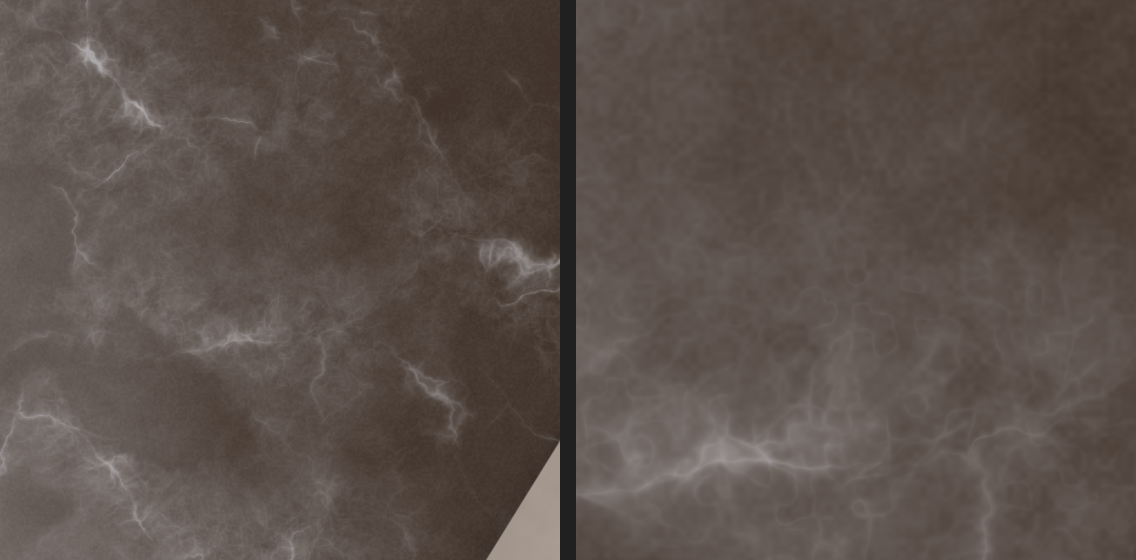
Left: the whole. Right: its middle third, enlarged.
Write a WebGL 2 fragment shader that draws this texture.

```glsl
#version 300 es
precision highp float;
// Dark brown-grey marble slab with misty clouds, pale broken veins and a beige cut corner.

#define DARK_STONE vec3(0.280, 0.230, 0.200)
#define PALE_STONE vec3(0.510, 0.480, 0.470)
#define PAPER vec3(0.640, 0.590, 0.555)
#define CLOUD_CONTRAST 0.80
#define PATCH_SCALE 3.4
#define NET_SCALE 3.6
#define NET_STRENGTH 0.52
#define FLARE_GRID 3
#define FLARE_STRENGTH 1.35
#define VEIN_ANGLE -0.45
#define GRAIN 0.12
#define SEED 17.0

uniform vec2 u_resolution;
out vec4 fragColor;

float hash(vec2 p) {
  vec3 q = fract(vec3(p.xyx) * 0.1031 + SEED * 0.0137);
  q += dot(q, q.yzx + 33.33);
  return fract((q.x + q.y) * q.z);
}

vec2 hash2(vec2 p) { return vec2(hash(p), hash(p + 57.3)); }

float noise(vec2 p) {
  vec2 i = floor(p), f = fract(p);
  f = f * f * (3.0 - 2.0 * f);
  return mix(mix(hash(i), hash(i + vec2(1, 0)), f.x),
             mix(hash(i + vec2(0, 1)), hash(i + vec2(1, 1)), f.x), f.y);
}

mat2 rotation(float a) { return mat2(cos(a), -sin(a), sin(a), cos(a)); }

float fbm(vec2 p) {
  float sum = 0.0, amp = 0.5;
  for (int i = 0; i < 5; i++) {
    sum += amp * noise(p);
    p = rotation(0.6) * p * 2.03 + 11.7;
    amp *= 0.5;
  }
  return sum;
}

// Jagged displacement that makes straight lines ragged
vec2 crumple(vec2 p) {
  vec2 q = p * 7.0, shift = vec2(0.0);
  float amp = 0.06;
  for (int i = 0; i < 5; i++) {
    shift += amp * (vec2(noise(q), noise(q + 31.4)) - 0.5);
    q = rotation(0.8) * q * 2.1 + 5.3;
    amp *= 0.54;
  }
  return p + shift;
}

// Thin bright curves where the noise crosses its middle value
float filament(vec2 p) { return pow(1.0 - abs(2.0 * noise(p) - 1.0), 4.0); }

// Approximate distance to the borders of an irregular cell net
float netDistance(vec2 p) {
  vec2 base = floor(p), two = vec2(9.0);
  for (int k = 0; k < 9; k++) {
    vec2 c = base + vec2(k % 3 - 1, k / 3 - 1);
    float r = length(c + hash2(c) - p);
    two = r < two.x ? vec2(r, two.x) : vec2(two.x, min(two.y, r));
  }
  return 0.5 * (two.y - two.x);
}

// Scattered milky streaks, each with a broken core, a lacy fringe and fading tails
float flares(vec2 p, float lace, float clump) {
  float glow = 0.0;
  for (int k = 0; k < FLARE_GRID * FLARE_GRID; k++) {
    vec2 cell = vec2(k % FLARE_GRID, k / FLARE_GRID);
    vec2 rnd = hash2(cell + 5.0), shape = hash2(cell + 23.0);
    vec2 centre = (cell + mix(vec2(0.15), vec2(0.85), rnd)) / float(FLARE_GRID);
    vec2 q = rotation(VEIN_ANGLE + (shape.x - 0.5) * 1.4) * (p - centre);
    float reach = abs(q.x) / mix(0.09, 0.19, shape.y), off = abs(q.y);
    float along = 1.0 - smoothstep(0.25, 1.0, reach);
    float milk = along * exp(-off * off / 7.5e-4) * clump * (0.18 + 0.82 * lace);
    float core = along * exp(-off / 0.004) * (0.2 + 0.8 * clump);
    float tail = exp(-off / 0.0025) * (1.0 - smoothstep(0.4, 2.2, reach)) * (0.3 + 0.7 * clump);
    glow += mix(0.25, 1.2, hash(cell + 71.0)) * (0.8 * milk + 0.55 * core + 0.2 * tail);
  }
  return glow;
}

void main() {
  vec2 p = gl_FragCoord.xy / u_resolution;
  vec2 bent = crumple(p), soft = mix(p, bent, 0.5);

  // Light falling off from the lower left, then clouds and dark patches
  float tone = 0.62 - 0.62 * p.x + (1.0 - p.x) * (0.26 - 0.42 * p.y);
  float cloud = fbm(soft * 5.0 + 3.0);
  tone += CLOUD_CONTRAST * (cloud - 0.485);
  float hollow = smoothstep(0.51, 0.60, fbm(bent * PATCH_SCALE + 40.0));
  tone = mix(tone, -0.05, hollow * mix(0.18, 0.85, p.x));

  // Wispy veil of fine fibres
  float wisps = filament(rotation(0.7) * soft * vec2(28.0, 50.0)) + filament(soft * 85.0);
  float veil = 0.10 * (wisps - 0.55) + 0.42 * (fbm(soft * 28.0) - 0.485);
  tone += (1.0 - 0.75 * hollow) * veil * (0.5 + smoothstep(0.35, 0.65, cloud));

  // Faint broken vein net and bright lacy flares
  float d = netDistance(bent * NET_SCALE) / NET_SCALE;
  float clump = smoothstep(0.3, 0.7, noise(soft * 19.0 + 8.0));
  float shown = smoothstep(0.42, 0.7, noise(p * 5.0 + 70.0)) * (0.25 + 0.75 * clump);
  tone += NET_STRENGTH * shown * (exp(-d / 0.0025) + 0.25 * exp(-d / 0.015));
  float lace = exp(-netDistance(bent * 24.0) / 0.09);
  tone += 1.5 * (1.0 - exp(-FLARE_STRENGTH * flares(bent, lace, clump)));
  tone += GRAIN * (noise(p * 250.0) - 0.5);
  vec3 colour = mix(DARK_STONE, PALE_STONE, clamp(tone, -0.10, 1.7));

  // Beige corner beyond the straight cut edge
  float cut = dot(p - vec2(0.868, 0.0), vec2(0.850, -0.527));
  colour *= 1.0 - 0.15 * exp(-abs(cut) / 0.03);
  vec3 paper = PAPER * (0.97 + 0.06 * fbm(p * 30.0) + 0.3 * cut);
  fragColor = vec4(mix(colour, paper, smoothstep(-0.002, 0.002, cut)), 1.0);
}
```
